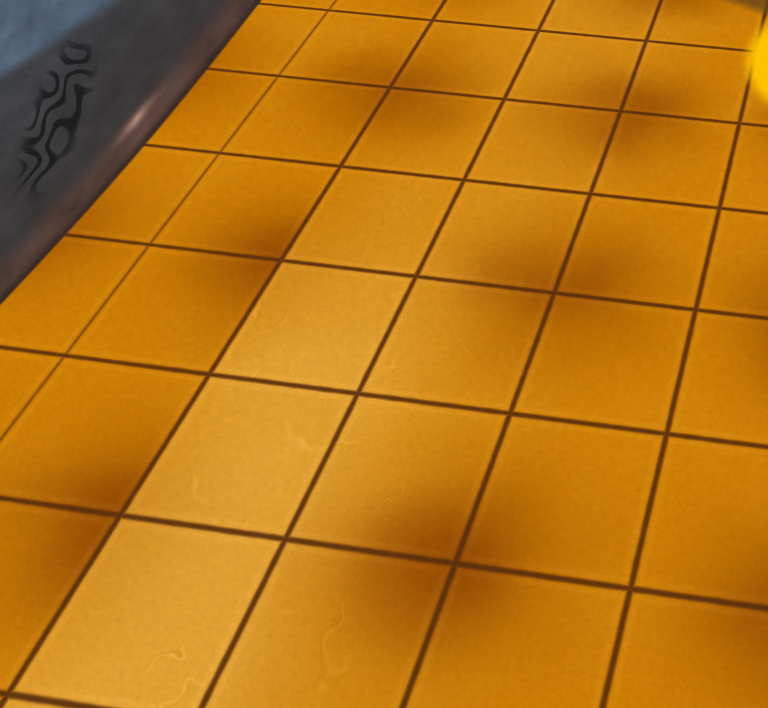
Give the GLSL for this texture, as a Shadertoy shader.

```glsl
// Amber floor tiles receding in perspective beside a dark carved wall.
// A homography maps the canvas to tile units; grout, soft stains, glare
// and scratches are drawn there, then the wall is laid over the corner.

#define GROUT_HALF 0.0125
#define GROUT_SOFT 0.017
#define STAIN_FALLOFF 2.5
#define STAIN_AMOUNT 0.86
#define GRAIN_AMOUNT 0.04
#define AMBER vec3(0.80, 0.495, 0.015)
#define HONEY vec3(0.875, 0.625, 0.20)
#define RUST vec3(0.57, 0.285, 0.005)
#define GROUT vec3(0.35, 0.18, 0.05)
#define WALL vec3(0.23, 0.22, 0.22)
#define LEDGE vec3(0.32, 0.38, 0.45)
#define REFLECTION vec3(0.38, 0.26, 0.22)

// Columns: one tile across, one tile towards the viewer, grid origin
const mat3 TILE_TO_CANVAS = mat3(
    0.1712, -0.0303, -0.012,
    -0.1211, -0.2086, -0.097,
    0.5417, 0.6095, 1.0);

vec2 hash2(vec2 p) {
    p = vec2(dot(p, vec2(127.1, 311.7)), dot(p, vec2(269.5, 183.3)));
    return fract(sin(p) * 43758.5);
}

// Gradient noise, roughly -0.7 to 0.7
float noise(vec2 p) {
    vec2 i = floor(p), f = fract(p);
    vec2 w = f * f * f * (f * (f * 6.0 - 15.0) + 10.0);
    vec2 e = vec2(1.0, 0.0);
    float a = dot(hash2(i) * 2.0 - 1.0, f);
    float b = dot(hash2(i + e.xy) * 2.0 - 1.0, f - e.xy);
    float c = dot(hash2(i + e.yx) * 2.0 - 1.0, f - e.yx);
    float d = dot(hash2(i + e.xx) * 2.0 - 1.0, f - e.xx);
    return mix(mix(a, b, w.x), mix(c, d, w.x), w.y);
}

float fbm(vec2 p) {
    float sum = 0.0, amp = 0.6;
    for (int i = 0; i < 4; i++) {
        sum += amp * noise(p);
        p = p * 2.03 + 17.3;
        amp *= 0.5;
    }
    return sum;
}

vec3 floorColor(vec2 g, vec2 footprint) {
    vec2 tileRnd = hash2(floor(g) + 40.0);
    float column = step(-1.0, g.x) * step(g.x, 0.0);

    // Glare along one column, cut at its left joint
    float glare = exp(-pow((g.x + 0.35) / 0.95, 2.0)) * smoothstep(-1.6, 1.2, g.y);
    glare *= mix(0.1, 1.0, step(-1.0, g.x));
    float mottling = fbm(g * 1.3 + 5.0);
    float pale = glare + 0.08 * tileRnd.x + 0.3 * mottling;
    pale += 0.3 * smoothstep(0.5, -2.0, g.y) * exp(-pow((g.x - 0.4) / 0.9, 2.0));
    vec3 col = mix(AMBER, HONEY, clamp(pale, 0.0, 1.0));

    // Stains around every second joint both ways
    vec2 warped = g + 0.25 * vec2(noise(g * 1.7), noise(g * 1.7 + 31.0));
    vec2 cell = floor(warped * 0.5 + vec2(0.0, 0.5));
    vec2 cellRnd = hash2(cell + 9.0);
    vec2 d = mod(warped + vec2(0.0, 1.0), 2.0) - 1.0;
    d += 0.1 * (cellRnd - 0.5);
    float stain = exp(-STAIN_FALLOFF * dot(d, d * vec2(0.95, 1.3)));
    stain *= 0.85 + 0.15 * cellRnd.x + 0.5 * mottling;
    stain *= 1.0 - 0.85 * column * smoothstep(-1.2, -0.4, g.y);
    col = mix(col, RUST, clamp(stain * STAIN_AMOUNT, 0.0, 1.0));

    // Faint pale scratches with a dark underside
    float ridge = noise(g * 2.1 + 0.25 * noise(g * 9.0) + 3.0);
    float patchy = smoothstep(0.05, 0.3, noise(g * 2.7 + 60.0)) * (0.15 + glare);
    col += 0.045 * patchy * (1.0 - smoothstep(0.0, 0.022, abs(ridge)));
    col -= 0.035 * patchy * (1.0 - smoothstep(0.0, 0.018, abs(ridge - 0.032)));

    // Grout with worn edges, thinner on the joint nearest the wall
    float thin = 1.0 - smoothstep(-1.6, -1.4, g.x);
    vec2 halfWidth = GROUT_HALF * vec2(1.0 - 0.45 * thin, 1.0 - 0.15 * thin);
    halfWidth *= 1.0 + 0.3 * noise(g * 11.0);
    vec2 dist = abs(fract(g + 0.5) - 0.5);
    vec2 soft = max(footprint, vec2(GROUT_SOFT));
    vec2 joint = 1.0 - smoothstep(halfWidth - 0.5 * soft, halfWidth + soft, dist);
    joint.x *= 1.0 - 0.35 * thin;
    vec2 rim = exp(-pow((dist - 0.046) / 0.018, vec2(2.0)));
    col += 0.025 * max(rim.x, rim.y);
    return mix(col, GROUT, 0.92 * max(joint.x, joint.y));
}

// w: distance from the floor edge, s: distance along it
vec3 wallColor(float w, float s) {
    vec2 q = vec2(w, s);
    float rough = fbm(q * vec2(32.0, 16.0));
    vec3 col = WALL * (1.0 + 0.3 * rough) + 0.2 * (LEDGE - WALL) * smoothstep(0.08, 0.2, w);

    // Carved curls in a slanted oval
    vec2 c = vec2(w - 0.12 - 0.35 * (s - 0.255), s - 0.255);
    float oval = 1.0 - smoothstep(0.6, 1.1, length(c / vec2(0.043, 0.125)));
    float curls = sin(200.0 * c.x + 16.0 * noise(q * vec2(24.0, 22.0)) + 25.0 * s);
    col = mix(col, vec3(0.08, 0.08, 0.09), 0.75 * oval * smoothstep(0.0, 0.8, curls));

    // Warm reflection, glint and contact shadow at the foot
    float foot = 1.0 - smoothstep(0.018, 0.055, w + 0.025 * rough);
    col = mix(col, REFLECTION * (1.0 + 0.5 * rough), 0.7 * foot);
    float glint = exp(-pow((w - 0.033) / 0.006, 2.0) - pow((s - 0.325) / 0.04, 2.0));
    col += vec3(0.42, 0.32, 0.27) * glint * (0.8 + rough);
    col *= 0.65 + 0.35 * smoothstep(0.0, 0.014, w);
    float top = w - 0.216 + 0.30 * (s - 0.252);
    return mix(col, LEDGE * (1.0 + 0.3 * rough), smoothstep(-0.012, 0.012, top));
}

void mainImage(out vec4 fragColor, in vec2 fragCoord) {
    vec2 uv = fragCoord / iResolution.xy;
    vec2 q = vec2(uv.x * 1.085, uv.y);
    float px = 1.0 / iResolution.y;
    vec3 h = inverse(TILE_TO_CANVAS) * vec3(uv, 1.0);
    vec2 g = h.xy / h.z;
    vec3 col = floorColor(g, fwidth(g));

    // Yellow light and a dim cap at the upper right edge
    float lamp = length((q - vec2(1.118, 0.912)) / vec2(0.068, 0.07));
    col = mix(col, vec3(1.0, 0.76, 0.01), 1.0 - smoothstep(0.72, 1.1, lamp));
    float cap = q.y - 1.0 + 0.35 * (q.x - 1.02);
    col = mix(col, vec3(0.40, 0.27, 0.10), 0.8 * smoothstep(-0.006, 0.012, cap));

    // Wall above the gently bowed floor edge
    vec2 r = q - vec2(0.0, 0.569);
    float s = dot(r, vec2(0.651, 0.759));
    float w = dot(r, vec2(-0.759, 0.651)) + 0.008 * sin(5.53 * s);
    col = mix(col, wallColor(w, s), smoothstep(-px - 0.001, px + 0.001, w));

    col *= 1.0 + GRAIN_AMOUNT * (noise(q * 190.0) + noise(q * 85.0));
    fragColor = vec4(clamp(col, 0.0, 1.0), 1.0);
}
```
